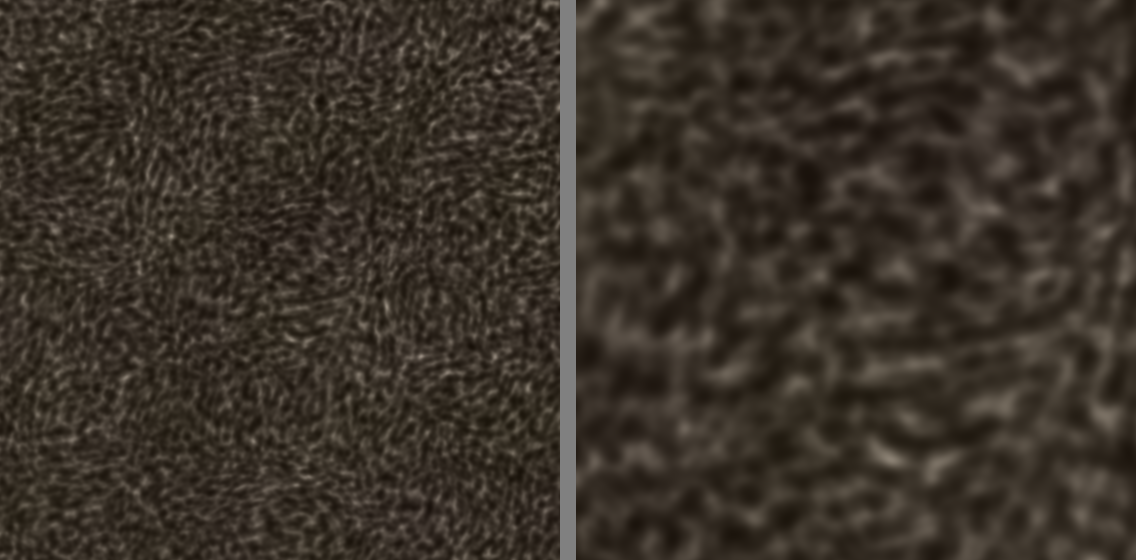
Left: the whole. Right: its middle third, enlarged.
A WebGL 1 fragment shader for this texture:

```glsl
precision highp float;
// Dark brown woven fleece: soft, dense grains that line up in short wandering threads.

uniform vec2 u_resolution;

#define GRAIN_ALONG 46.0   // grains per canvas along a thread
#define GRAIN_ACROSS 70.0  // grains per canvas across a thread
#define LEAN 0.28          // tilt of the upright threads, radians
#define WARP 0.014         // how far the threads wander
#define CONTRAST 0.30      // spread of the brightness, in log units
#define MID_TONE 0.186     // median brightness
#define NOISE_SPREAD 0.22  // standard deviation of one noise layer

const float TAU = 6.2831853;

float hash(vec2 cell) {
  vec3 q = fract(cell.xyx * vec3(0.1031, 0.1030, 0.0973));
  q += dot(q, q.yzx + 33.33);
  return fract((q.x + q.y) * q.z);
}

// Dot product of a random unit gradient with the offset from its corner.
float cornerSlope(vec2 cell, vec2 offset) {
  float angle = TAU * hash(cell);
  return dot(vec2(cos(angle), sin(angle)), offset);
}

float gradientNoise(vec2 p) {
  vec2 cell = floor(p);
  vec2 f = p - cell;
  vec2 s = f * f * f * (f * (f * 6.0 - 15.0) + 10.0);
  vec2 e = vec2(1.0, 0.0);
  float low = mix(cornerSlope(cell, f), cornerSlope(cell + e.xy, f - e.xy), s.x);
  float high = mix(cornerSlope(cell + e.yx, f - e.yx), cornerSlope(cell + e.xx, f - e.xx), s.x);
  return mix(low, high, s.y);
}

vec2 rotate(vec2 p, float angle) {
  float c = cos(angle), s = sin(angle);
  return vec2(c * p.x - s * p.y, s * p.x + c * p.y);
}

// Grains stretched along a thread of the given direction.
float threadGrain(vec2 p, float direction, float seed) {
  return gradientNoise(rotate(p, -direction) * vec2(GRAIN_ALONG, GRAIN_ACROSS) + seed);
}

// Sum of the layers, scaled to a spread of about one.
float fleece(vec2 p) {
  vec2 drift = vec2(gradientNoise(p * 7.0 + 11.0), gradientNoise(p * 7.0 + 57.0));
  vec2 q = p + WARP * drift;

  // Patches of level and upright threads; the lower right is mostly upright.
  float upright = 0.5 + 0.35 * (p.x - p.y) + 1.6 * gradientNoise(p * 5.0 + 83.0);
  float turn = 0.25 * TAU * smoothstep(0.1, 0.9, upright);
  float threads = cos(turn) * threadGrain(q, 0.15, 20.0)
                + sin(turn) * threadGrain(q, 0.25 * TAU - LEAN, 140.0);

  float round_ = gradientNoise(rotate(q, 0.7) * 60.0 + 230.0);
  float fine = gradientNoise(rotate(q, 1.1) * 94.0 + 310.0);
  float clumps = gradientNoise(rotate(p, 0.4) * 17.0 + 400.0);
  float shade = gradientNoise(p * 4.0 + 470.0);

  float sum = 0.80 * threads + 0.46 * round_ + 0.22 * fine + 0.22 * clumps + 0.16 * shade;
  return sum / NOISE_SPREAD;
}

void main() {
  vec2 p = gl_FragCoord.xy / min(u_resolution.x, u_resolution.y);

  // Contrast rises a little toward the upper right.
  float contrast = CONTRAST * (1.0 + 0.14 * (p.x + p.y - 1.0));
  float tone = MID_TONE * exp(contrast * fleece(p));

  // Warm brown, greyer when light, with a faint drift between olive and mauve.
  float hueDrift = 0.008 * gradientNoise(p * 6.0 + 530.0);
  vec3 color = vec3(1.03, 1.0, 0.96) * tone + vec3(0.025, 0.0, -0.028);
  color += vec3(0.0, hueDrift, -hueDrift);

  gl_FragColor = vec4(clamp(color, 0.0, 1.0), 1.0);
}
```
